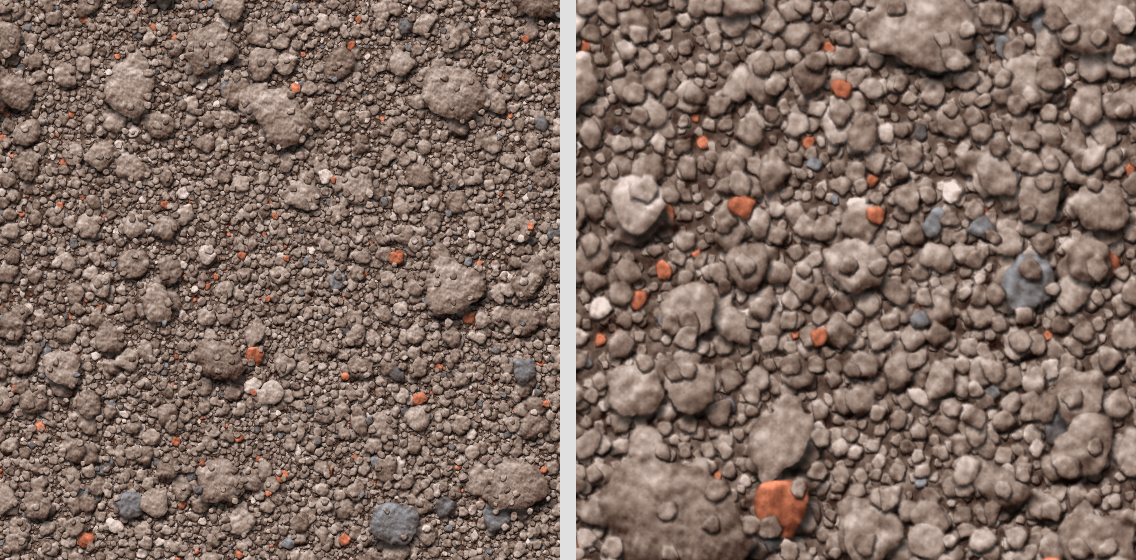
Left, the full canvas; right, a detail of the centre.
This texture is drawn by a three.js fragment shader. Its source:

```glsl
varying vec2 vUv;

const vec2 LIGHT = vec2(-0.35, 0.94);
const vec2 SHADOW_SHIFT = vec2(0.09, -0.24);
const vec3 DARK_EARTH = vec3(0.12, 0.05, 0.03);
const vec3 PALE_EARTH = vec3(0.86, 0.78, 0.74);
const vec3 BRICK = vec3(1.2, 0.82, 0.66);
const vec3 SLATE = vec3(0.76, 0.84, 0.92);
const vec3 CHALK = vec3(1.06, 1.07, 1.08);
const float EDGE = 0.0015;
const float TAU = 6.28319;

float hash(vec2 p) {
  vec3 q = fract(p.xyx * 0.1031);
  q += dot(q, q.yzx + 33.33);
  return fract((q.x + q.y) * q.z);
}

vec2 hash2(vec2 p) {
  return vec2(hash(p), hash(p + vec2(57.0, 113.0)));
}

float noise(vec2 p) {
  vec2 i = floor(p);
  vec2 f = fract(p);
  f = f * f * (3.0 - 2.0 * f);
  float low = mix(hash(i), hash(i + vec2(1.0, 0.0)), f.x);
  float high = mix(hash(i + vec2(0.0, 1.0)), hash(i + 1.0), f.x);
  return mix(low, high, f.y);
}

float fbm(vec2 p) {
  float sum = 0.0;
  float amplitude = 0.5;
  for (int i = 0; i < 4; i++) {
    sum += amplitude * noise(p);
    p = mat2(1.6, 1.2, -1.2, 1.6) * p + 19.0;
    amplitude *= 0.55;
  }
  return sum;
}

// Brown ramp from crevice to sunlit clay
vec3 earthColor(float tone) {
  float t = clamp(tone, 0.0, 1.08);
  return mix(DARK_EARTH, PALE_EARTH, t) - vec3(0.0, 0.04, 0.1) * t * max(1.0 - t, 0.0);
}

// Rounded random polygon: x is 1 on the rim, yz is the outward direction
vec3 stoneShape(vec2 q, vec2 id) {
  float sum = 0.0;
  vec2 slope = vec2(0.0);
  for (int k = 0; k < 7; k++) {
    float side = float(k);
    vec2 rnd = hash2(id + side * vec2(7.0, 31.0));
    float angle = (side + 0.75 * rnd.x) * TAU / 7.0;
    vec2 dir = vec2(cos(angle), sin(angle)) / mix(0.68, 1.0, rnd.y);
    float w = max(dot(q, dir), 0.0);
    float w2 = w * w;
    sum += w2 * w2 * w2 * w2;
    slope += dir * w2 * w2 * w2 * w;
  }
  return vec3(pow(max(sum, 0.000001), 0.125), slope / max(length(slope), 0.00001));
}

vec3 stoneTint(float pick) {
  vec3 tint = mix(vec3(1.0), SLATE, step(0.92, pick));
  tint = mix(tint, BRICK, step(0.95, pick));
  return mix(tint, CHALK, step(0.965, pick));
}

// One size of scattered stones, painted with shadows over the colour below
vec3 scatter(vec3 color, vec2 uv, float scale, float density, float seed, float relief) {
  vec2 p = uv * scale + seed * 3.7;
  vec2 base = floor(p);
  vec2 rough = vec2(fbm(p * 2.6), fbm(p * 2.6 + 41.0)) - 0.55;
  for (int j = 1; j >= -1; j--) {
    for (int i = -1; i <= 1; i++) {
      vec2 cell = base + vec2(float(i), float(j));
      vec2 id = cell + seed * 131.0;
      float cluster = 0.35 + 1.3 * noise(cell * 5.0 / scale + seed);
      if (hash(id + 11.0) > density * cluster) continue;

      float radius = mix(0.34, 0.58, hash(id + 23.0));
      vec2 q = (p - cell - 0.15 - 0.7 * hash2(id)) / radius;
      if (dot(q, q) > 3.6) continue;

      float turn = TAU * hash(id + 37.0);
      vec2 axis = vec2(cos(turn), sin(turn));
      float stretch = mix(-0.24, 0.24, hash(id + 43.0));
      vec2 bent = q + rough * 0.42;
      vec2 body = bent + axis * dot(bent, axis) * stretch;
      vec2 shaded = bent - SHADOW_SHIFT;
      shaded += axis * dot(shaded, axis) * stretch;

      vec3 shape = stoneShape(body, id);
      float shadow = 1.0 - smoothstep(0.78, 1.25, stoneShape(shaded, id).x);
      color *= 1.0 - 0.72 * shadow;

      float pick = hash(id + 71.0);
      float rim = smoothstep(0.25, 1.0, shape.x);
      float tone = mix(0.56, 0.78, hash(id + 59.0)) + 0.2 * step(0.965, pick);
      tone += rim * dot(shape.yz, LIGHT) * 0.25 - 0.2 * pow(min(shape.x, 1.0), 6.0);
      tone += relief + rough.x * 0.25;
      float soft = EDGE * scale / radius;
      float cover = 1.0 - smoothstep(1.0 - soft, 1.0 + soft, shape.x);
      color = mix(color, earthColor(tone) * stoneTint(pick), cover);
    }
  }
  return color;
}

// Crumbly relief lit from above, then crumbs, larger stones and loose pebbles
void main() {
  vec2 grain = vUv * 85.0;
  float relief = 0.85 * (fbm(grain) - fbm(grain + LIGHT * 0.35));
  relief += 0.16 * (noise(vUv * 260.0) - 0.5);
  vec3 color = earthColor(0.36 + relief + 0.3 * (fbm(vUv * 40.0) - 0.5));
  color = scatter(color, vUv, 120.0, 0.95, 1.0, relief);
  color = scatter(color, vUv, 78.0, 0.8, 2.0, relief);
  color = scatter(color, vUv, 48.0, 0.6, 3.0, relief);
  color = scatter(color, vUv, 29.0, 0.45, 4.0, relief);
  color = scatter(color, vUv, 17.0, 0.22, 5.0, relief);
  color = scatter(color, vUv, 9.0, 0.14, 6.0, relief);
  color = scatter(color, vUv, 66.0, 0.22, 7.0, relief);
  gl_FragColor = vec4(color, 1.0);
}
```
